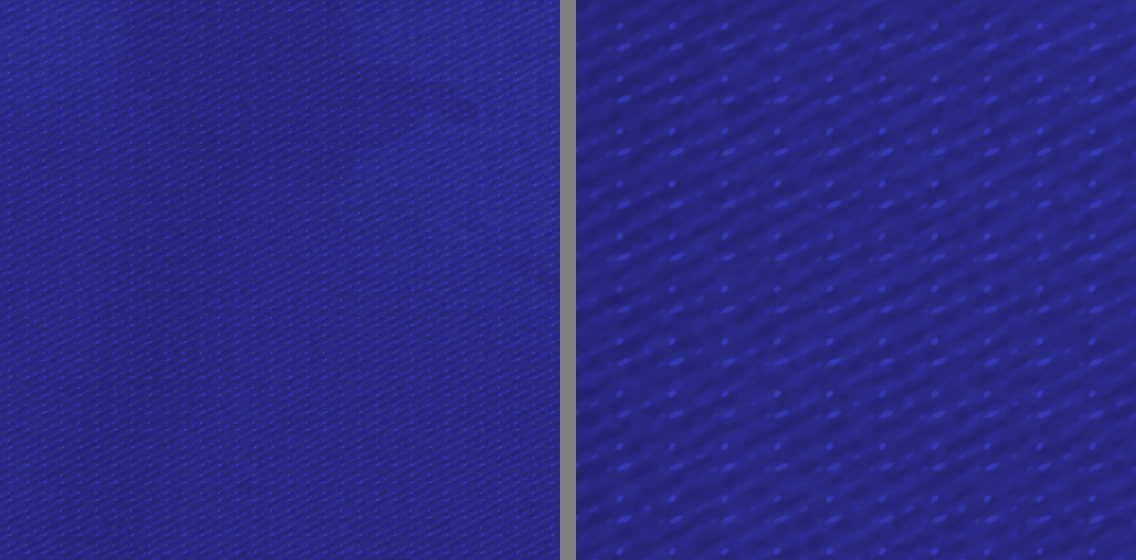
Left: the whole. Right: its middle third, enlarged.
Write a three.js fragment shader that draws this texture.

```glsl
// Deep blue woven cloth: square repeats of tiny slanted stitches under cloudy shading.
#define REPEATS 32.0
#define SLANT 0.5
#define DASH_GAIN 0.78
#define DOT_GAIN 0.85
#define RIDGE_GAIN 0.06
#define GRAIN_GAIN 0.16
#define PATCH_EDGE 0.008
#define DARK_BLUE vec3(0.145, 0.145, 0.475)
#define MID_BLUE vec3(0.158, 0.160, 0.510)
#define LIGHT_BLUE vec3(0.170, 0.178, 0.560)
#define STITCH_BLUE vec3(0.24, 0.25, 0.79)

varying vec2 vUv;

float hash(vec2 p) {
  p = fract(p * vec2(0.1031, 0.1173));
  p += dot(p, p.yx + 33.33);
  return fract((p.x + p.y) * p.x * 7.13);
}

// Hash noise blended between neighbours.
float valueNoise(vec2 p) {
  vec2 n = floor(p);
  vec2 f = smoothstep(0.0, 1.0, fract(p));
  float low = mix(hash(n), hash(n + vec2(1.0, 0.0)), f.x);
  float high = mix(hash(n + vec2(0.0, 1.0)), hash(n + 1.0), f.x);
  return mix(low, high, f.y);
}

// Distance to a rounded bar from a to b.
float capsule(vec2 p, vec2 a, vec2 b, float radius) {
  vec2 ab = b - a;
  float t = clamp(dot(p - a, ab) / dot(ab, ab), 0.0, 1.0);
  return length(p - a - ab * t) - radius;
}

// Soft slanted mark that wraps around the edges of its repeat.
float mark(vec2 cell, vec2 center, vec2 size) {
  vec2 d = fract(cell - center + 0.5) - 0.5;
  d.y -= d.x * SLANT * 0.7;
  return 1.0 - smoothstep(0.4, 1.3, length(d / size));
}

// Layered sines that make the patch outlines uneven.
vec2 wobble(vec2 p) {
  vec2 offset = vec2(0.0);
  float frequency = 17.0;
  float amplitude = 0.014;
  for (int i = 0; i < 4; i++) {
    offset += amplitude * sin(p.yx * frequency + p * frequency * 0.6 + vec2(1.3, 4.1));
    p = mat2(0.8, 0.6, -0.6, 0.8) * p;
    frequency *= 1.9;
    amplitude *= 0.6;
  }
  return offset;
}

// Cloudy base: 0 is dark, 0.5 is mid, 1 is light.
float cloudTone(vec2 uv) {
  vec2 p = uv + wobble(uv);
  float corner = 1.0 - smoothstep(0.05, 0.34, length((p - vec2(0.06, 0.95)) * vec2(1.0, 1.3)));
  float side = 1.0 - smoothstep(0.1, 0.65, length((p - vec2(0.95, 0.83)) * vec2(1.0, 0.9)));
  float tone = 0.45 + 0.42 * corner + 0.42 * side;

  // Broad shadow that fades down the left side.
  float drift = capsule(p, vec2(0.36, 0.68), vec2(0.17, 0.08), 0.03);
  tone -= 0.22 * (1.0 - smoothstep(-0.02, 0.17, drift));

  // Crisp shadow at the top with a tongue reaching right.
  float shade = capsule(p, vec2(0.41, 1.05), vec2(0.42, 0.88), 0.19);
  shade = min(shade, capsule(p, vec2(0.53, 0.79), vec2(0.69, 0.81), 0.075));
  shade = min(shade, capsule(p, vec2(0.70, 0.84), vec2(0.81, 0.82), 0.025));
  shade = min(shade, capsule(p, vec2(0.46, 0.76), vec2(0.60, 0.74), 0.06));
  shade = min(shade, capsule(p, vec2(0.93, 0.53), vec2(1.02, 0.50), 0.018));
  float shadeMask = 1.0 - smoothstep(-PATCH_EDGE, PATCH_EDGE, shade);
  return clamp(mix(tone, 0.2, 0.75 * shadeMask), 0.0, 1.0);
}

void main() {
  vec2 grid = vUv * REPEATS;
  vec2 cell = fract(grid);
  float vary = mix(0.75, 1.0, hash(floor(grid) + 71.0));

  // Cloth base with shallow slanted ridges, two to a repeat.
  float tone = cloudTone(vUv);
  vec3 color = mix(DARK_BLUE, MID_BLUE, smoothstep(0.0, 0.5, tone));
  color = mix(color, LIGHT_BLUE, smoothstep(0.5, 1.0, tone));
  float rowPhase = 2.0 * (grid.y - grid.x * SLANT);
  color *= 1.0 + RIDGE_GAIN * cos(6.28318 * (rowPhase - 0.3));

  // Scattered grain drawn out along the rows.
  vec2 fine = vec2(grid.x * 5.0, rowPhase * 4.0) + 211.0;
  color *= 1.0 + GRAIN_GAIN * (valueNoise(fine) - 0.5);

  // One bright dash, one bright dot and two faint marks per repeat.
  float stitch = DASH_GAIN * mark(cell, vec2(0.58, 0.44), vec2(0.15, 0.065));
  stitch = max(stitch, DOT_GAIN * mark(cell, vec2(0.50, 0.83), vec2(0.075, 0.07)));
  stitch = max(stitch, 0.38 * mark(cell, vec2(0.02, 0.64), vec2(0.09, 0.06)));
  stitch = max(stitch, 0.30 * mark(cell, vec2(0.30, 0.40), vec2(0.08, 0.06)));
  color = mix(color, STITCH_BLUE, stitch * vary * (0.8 + 0.2 * tone));

  gl_FragColor = vec4(color, 1.0);
}
```
